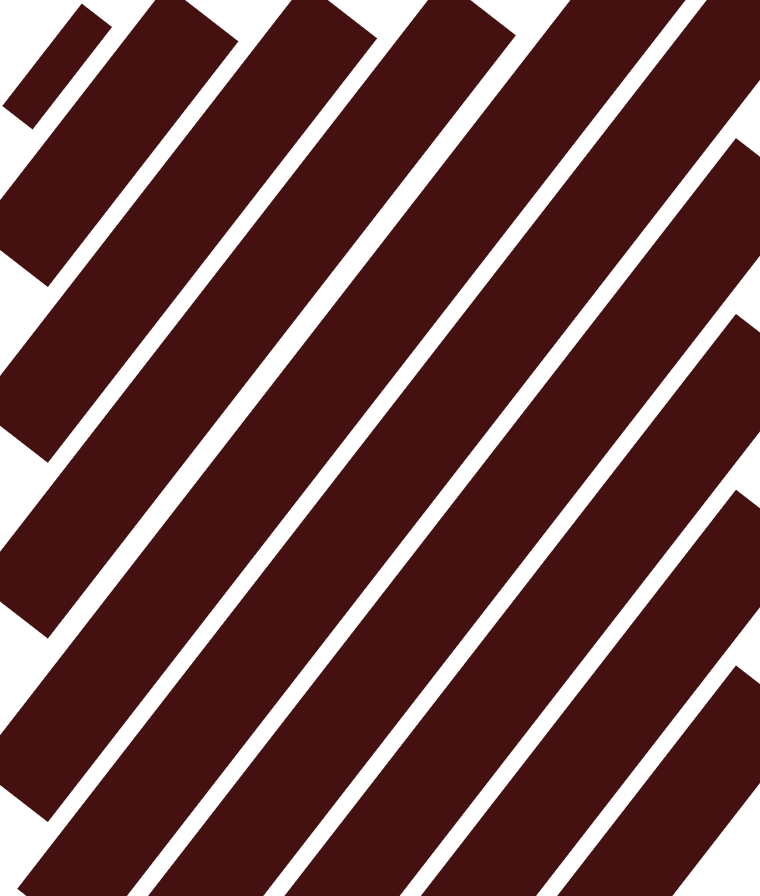
This pattern is drawn by a Shadertoy shader. Its source:

```glsl
const vec3 PAPER = vec3(1.0);
const vec3 MAROON = vec3(0.267, 0.063, 0.063);

const float TILT = 0.911;            // bar direction, radians above horizontal
const int BAR_COUNT = 9;
const float PITCH = 0.12025;         // centre to centre, across the bars
const float FIRST_CENTRE = 0.18776;
const float HALF_WIDTH = 0.0508;
const int SEAM_INDEX = 3;            // the gap before this bar is wider
const float SEAM_EXTRA = 0.00527;

const float LEFT_MARGIN = 0.0534;
const float RIGHT_MARGIN = 0.8214;
const float TOP_MARGIN = -0.0462;
const float TOP_DRIFT = 0.0034;      // top margin change per bar
const float LOWEST_END = -0.772;

// Position along a bar edge where it crosses the vertical line x
float alongAtX(float x, float across, vec2 dir) {
    return (x - dir.y * across) / dir.x;
}

// Position along a bar edge where it crosses the horizontal line y
float alongAtY(float y, float across, vec2 dir) {
    return (dir.x * across + y) / dir.y;
}

// Signed distance to a bar; p = (along, across), span = (start, end)
float barDistance(vec2 p, vec2 span, float centre, float halfWidth) {
    vec2 middle = vec2(0.5 * (span.x + span.y), centre);
    vec2 halfSize = vec2(0.5 * (span.y - span.x), halfWidth);
    vec2 d = abs(p - middle) - halfSize;
    return length(max(d, 0.0)) + min(max(d.x, d.y), 0.0);
}

// Each bar ends squarely where its inner edge meets a margin
vec2 barSpan(int index, float centre, vec2 dir) {
    float nearEdge = centre - HALF_WIDTH;
    float farEdge = centre + HALF_WIDTH;
    float start = max(alongAtX(LEFT_MARGIN, farEdge, dir), LOWEST_END);
    float end = alongAtX(RIGHT_MARGIN, nearEdge, dir);
    if (index < SEAM_INDEX) {
        float top = TOP_MARGIN + TOP_DRIFT * float(index);
        end = min(end, alongAtY(top, farEdge, dir));
    }
    return vec2(start, end);
}

float stripesDistance(vec2 p, vec2 dir) {
    // Small bar in the upper left corner
    float d = barDistance(p, vec2(-0.0919, 0.0528), 0.0959, 0.0214);

    for (int i = 0; i < BAR_COUNT; i++) {
        float seam = i >= SEAM_INDEX ? SEAM_EXTRA : 0.0;
        float centre = FIRST_CENTRE + PITCH * float(i) + seam;
        d = min(d, barDistance(p, barSpan(i, centre, dir), centre, HALF_WIDTH));
    }
    return d;
}

void mainImage(out vec4 fragColor, in vec2 fragCoord) {
    // Canvas height is one unit, measured from the upper left corner
    vec2 pos = fragCoord / iResolution.y - vec2(0.0, 1.0);
    vec2 dir = vec2(cos(TILT), sin(TILT));
    vec2 p = vec2(dot(pos, dir), dot(pos, vec2(dir.y, -dir.x)));

    float coverage = clamp(0.5 - stripesDistance(p, dir) * iResolution.y, 0.0, 1.0);
    fragColor = vec4(mix(PAPER, MAROON, coverage), 1.0);
}
```
